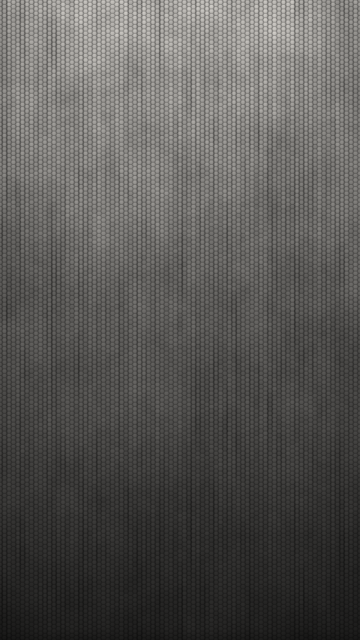
Reproduce this pattern procedurally as a Shadertoy shader.

```glsl
// A sheet of small dark-metal studs, 80 staggered columns by 144 rows.
// A hex lattice shapes the studs and broken vertical seams part the columns;
// a vertical light falloff, stains and streaks of value noise tint and wear them.

float hash(vec2 p) {
    vec3 h = fract(p.xyx * vec3(0.1031, 0.1030, 0.0973));
    h += dot(h, h.yzx + 33.33);
    return fract((h.x + h.y) * h.z);
}

float valueNoise(vec2 p) {
    vec2 cell = floor(p), f = fract(p);
    f = f * f * (3.0 - 2.0 * f);
    float low = mix(hash(cell), hash(cell + vec2(1, 0)), f.x);
    float high = mix(hash(cell + vec2(0, 1)), hash(cell + vec2(1, 1)), f.x);
    return mix(low, high, f.y);
}

float fbm(vec2 p) {
    float sum = 0.0, total = 0.0, gain = 0.5;
    for (int i = 0; i < 5; i++) {
        sum += gain * valueNoise(p);
        total += gain;
        p = p * 2.03 + 17.3;
        gain *= 0.64;
    }
    return sum / total;
}

// Offset from the centre of the nearest stud in a staggered lattice.
vec2 studOffset(vec2 p) {
    vec2 period = vec2(1.732, 1.0);
    vec2 a = mod(p, period) - 0.5 * period;
    vec2 b = mod(p + 0.5 * period, period) - 0.5 * period;
    return dot(a, a) < dot(b, b) ? a : b;
}

// Distance in a rounded, flat-topped hexagon, about 0.5 at its edge.
float studDistance(vec2 p) {
    p = abs(p);
    float hexagon = max(p.y, dot(p, vec2(0.866, 0.5)));
    return mix(hexagon, length(p), 0.4);
}

void mainImage(out vec4 fragColor, in vec2 fragCoord) {
    vec2 uv = fragCoord / iResolution.xy;
    vec2 p = uv * vec2(80.0 * 0.866, 144.0);
    float pixel = 144.0 / iResolution.y;

    // Stud face, soft groove and bevel lit from the upper left
    vec2 offset = studOffset(p);
    vec2 center = p - offset;
    float column = floor(center.x / 0.866 + 0.5);
    float row = floor(center.y * 2.0 + 0.5);
    float d = studDistance(offset);
    float face = 1.0 - smoothstep(0.34 - 0.5 * pixel, 0.48 + 0.5 * pixel, d);
    float bevel = dot(offset, vec2(-0.05, 0.11)) * face;
    float relief = mix(0.75, 1.05, face) + bevel;

    // Seams between columns, broken along their length
    float between = p.x / 0.866;
    float seamId = floor(between);
    float seamDistance = abs(fract(between) - 0.5);
    float seam = 1.0 - smoothstep(0.05, 0.22 + 0.5 * pixel, seamDistance);
    float depth = 0.3 + 0.7 * hash(vec2(seamId, 91.0));
    depth *= 0.2 + valueNoise(vec2(seamId * 5.0, uv.y * 14.0));

    // Light: bright at the top, fading down and towards the sides
    float light = 0.12 + 0.515 * pow(uv.y, 1.05);
    vec2 glow = (uv - vec2(0.42, 1.0)) * vec2(1.8, 3.0);
    light += 0.05 * exp(-dot(glow, glow));
    float side = abs(2.0 * uv.x - 1.0);
    light *= 1.0 - 0.13 * side * side * side;
    light *= mix(0.85, 1.0, smoothstep(0.0, 0.02, uv.y));

    // Wear: cloudy stains, column streaks and stud-to-stud variation
    float stain = fbm(uv * vec2(5.5, 9.5) + 3.7) - 0.5;
    float streak = valueNoise(vec2(column * 7.0, uv.y * 6.0)) - 0.5;
    float stud = hash(vec2(column, row)) - 0.5;
    float wear = 1.02 + 0.36 * stain + 0.1 * streak + 0.06 * stud;
    wear -= 0.26 * seam * depth;

    vec3 metal = vec3(1.015, 1.0, 0.975);
    fragColor = vec4(clamp(metal * light * wear * relief, 0.0, 1.0), 1.0);
}
```
